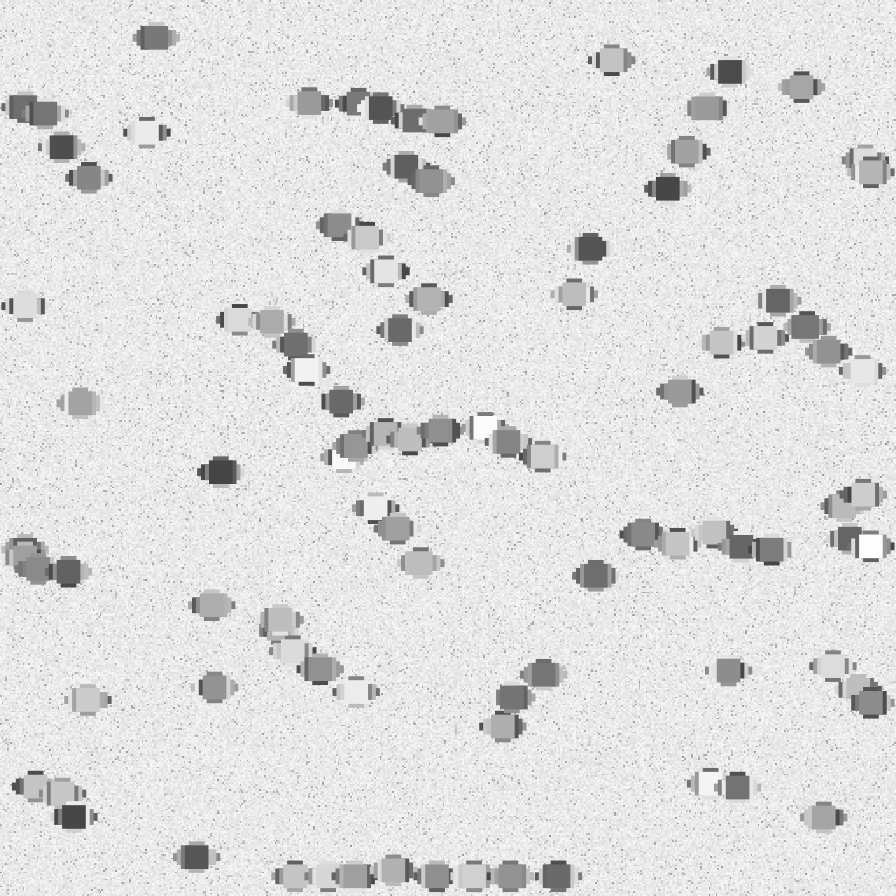
Reproduce this pattern procedurally as a WebGL 1 fragment shader.

```glsl
precision highp float;
// Grey block-built beads scattered in short wandering chains on pale paper.
// Each chain starts in a jittered grid cell; every bead is a stack of nested
// boxes with random shades, painted over a fine per-cell speckle.

uniform vec2 u_resolution;

const float CELLS = 7.0;            // chain cells across the canvas
const float BLOCK = 0.0044;         // side of one bead block
const float CHAIN_STEP = 0.036;     // distance between beads of a chain
const float CHAIN_TILT = 0.9;       // largest chain angle, radians
const float WANDER = 0.018;         // random offset of each bead
const float START_JITTER = 0.85;    // spread of chain starts in a cell
const float LENGTH_SPREAD = 4.5;    // extra beads in the longest chains
const vec2 MARGIN = vec2(0.028, 0.022);

const float GRAIN_CELLS = 512.0;    // speckle cells across the canvas
const float PAPER_LIGHT = 0.965;
const float PAPER_RANGE = 0.09;
const float SPECK_DEPTH = 0.28;     // darkness of the rare specks
const float SPECK_RARITY = 22.0;

const float BODY_DARK = 0.26;
const float BODY_LIGHT = 1.0;
const float TRIM_DARK = 0.27;
const float TRIM_LIGHT = 0.93;

const int MAX_BEADS = 5;

float hash(vec2 p) {
  vec3 q = fract(vec3(p.xyx) * 0.1031);
  q += dot(q, q.yzx + 33.33);
  return fract((q.x + q.y) * q.z);
}

vec2 hash2(vec2 p) {
  return vec2(hash(p), hash(p + vec2(41.7, 89.3)));
}

// Antialiased coverage of a centred box; p and size in blocks.
float boxCover(vec2 p, vec2 halfSize, float pixel) {
  vec2 c = clamp((halfSize - abs(p)) / pixel + 0.5, 0.0, 1.0);
  return c.x * c.y;
}

float trimShade(vec2 id) {
  return mix(TRIM_DARK, TRIM_LIGHT, hash(id));
}

float paper(vec2 uv) {
  vec2 grain = floor(uv * GRAIN_CELLS);
  float soft = hash(grain + 7.0);
  float speck = pow(hash(grain + vec2(631.0, 277.0)), SPECK_RARITY);
  return PAPER_LIGHT - PAPER_RANGE * soft - SPECK_DEPTH * speck;
}

// Paints one bead from its side tips inward, then the caps and the body.
float paintBead(float shade, vec2 p, vec2 id, float pixel) {
  vec2 side = id + vec2(p.x < 0.0 ? 13.0 : 29.0, 5.0);
  vec2 cap = id + vec2(3.0, p.y < 0.0 ? 17.0 : 37.0);
  float shoulder = hash(side + 71.0) < 0.5 ? 2.0 : 3.0;

  shade = mix(shade, trimShade(side), boxCover(p, vec2(6.0, 1.0), pixel));
  shade = mix(shade, trimShade(side + 101.0), boxCover(p, vec2(5.0, 2.0), pixel));
  shade = mix(shade, trimShade(side + 211.0), boxCover(p, vec2(4.0, shoulder), pixel));
  shade = mix(shade, trimShade(cap), boxCover(p, vec2(2.0, 4.0), pixel));

  float body = mix(BODY_DARK, BODY_LIGHT, hash(id + 307.0));
  return mix(shade, body, boxCover(p, vec2(3.0), pixel));
}

// Paints all beads of the chain that starts in one cell.
float paintChain(float shade, vec2 uv, vec2 cell, float pixel) {
  vec2 seed = cell * 19.0 + 53.0;
  vec2 start = (cell + 0.5 + (hash2(seed) - 0.5) * START_JITTER) / CELLS;
  float pick = hash(seed + 5.0);
  float count = 1.0 + floor(LENGTH_SPREAD * pick * pick);
  float angle = (hash(seed + 9.0) * 2.0 - 1.0) * CHAIN_TILT;
  vec2 stride = CHAIN_STEP * vec2(cos(angle), sin(angle));

  for (int k = 0; k < MAX_BEADS; k++) {
    float i = float(k);
    if (i >= count) break;
    vec2 id = seed * 3.0 + vec2(i * 7.0, i * 11.0);
    vec2 center = start + stride * (i - 0.5 * (count - 1.0));
    center += (hash2(id + 401.0) - 0.5) * WANDER;
    center = clamp(center, MARGIN, 1.0 - MARGIN);
    vec2 p = (uv - center) / BLOCK;
    if (abs(p.x) < 7.0 && abs(p.y) < 5.0) {
      shade = paintBead(shade, p, id, pixel);
    }
  }
  return shade;
}

void main() {
  vec2 uv = gl_FragCoord.xy / u_resolution;
  float pixel = 1.0 / (min(u_resolution.x, u_resolution.y) * BLOCK);
  vec2 home = floor(uv * CELLS);
  float shade = paper(uv);

  // Chains may reach into the neighbouring cells.
  for (int y = -1; y <= 1; y++) {
    for (int x = -1; x <= 1; x++) {
      vec2 cell = home + vec2(float(x), float(y));
      bool inside = min(cell.x, cell.y) >= 0.0 && max(cell.x, cell.y) < CELLS;
      if (inside) shade = paintChain(shade, uv, cell, pixel);
    }
  }
  gl_FragColor = vec4(vec3(shade), 1.0);
}
```
